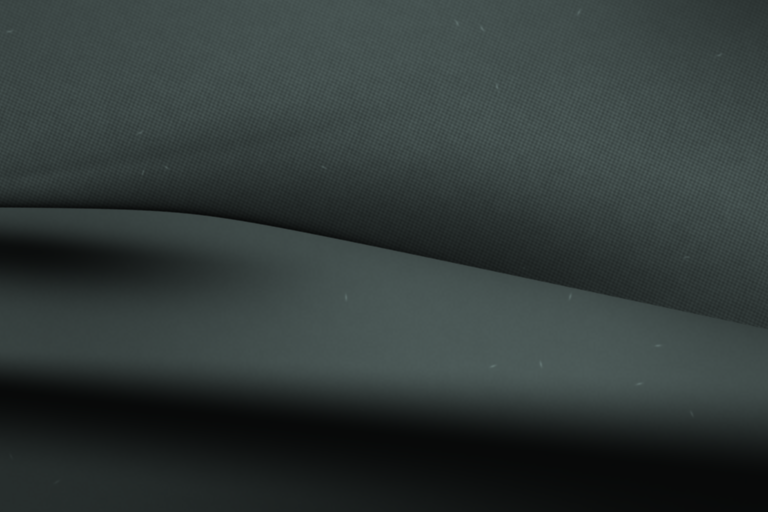
Give the GLSL for this texture, as a WebGL 2 fragment shader.

```glsl
#version 300 es
precision highp float;
// Dark green-grey woven cloth lying in long soft folds.
// Each sheet is a brightness field shaped by fold curves; the sheets are
// layered, given a fine weave, grain and lint, then tinted.
uniform vec2 u_resolution;
out vec4 outColor;

const vec3 CLOTH_TINT = vec3(0.85, 1.0, 0.98);
const float ASPECT = 1.5;
const float WEAVE_COUNT = 140.0;
const float WEAVE_DEPTH = 0.11;
const float GRAIN_DEPTH = 0.06;
const float LINT_CELLS = 13.0;
const float LINT_GLOW = 0.10;
const float DEEP_SHADOW = 0.035;

float hash(vec2 p) {
    vec3 q = fract(vec3(p.xyx) * 0.1031);
    q += dot(q, q.yzx + 33.33);
    return fract((q.x + q.y) * q.z);
}

float noise(vec2 p) {
    vec2 i = floor(p), f = fract(p);
    f = f * f * (3.0 - 2.0 * f);
    return mix(mix(hash(i), hash(i + vec2(1, 0)), f.x),
               mix(hash(i + vec2(0, 1)), hash(i + vec2(1, 1)), f.x), f.y);
}

float bell(float x) { return exp(-x * x); }

// Fold curves: height of each line across the width
float foldEdge(float x) {
    float t = x - 0.25;
    return 0.598 - 0.16 * (t + sqrt(t * t + 0.01));
}
float ridgeLine(float x) { return 0.65 + 0.18 * x + 0.16 * x * x; }
float hollowLine(float x) { return 0.515 - 0.13 * x; }
float creaseLine(float x) { return 0.238 - 0.175 * x; }

// Sheet behind the main fold, with a soft ridge running up to the right
float upperSheet(vec2 p) {
    float above = p.y - foldEdge(p.x);
    float fromRidge = p.y - ridgeLine(p.x);

    float back = 0.265 + 0.06 * bell((p.x - 0.48) / 0.35);
    back -= 0.10 * bell((p.x - 0.32) / 0.2) * exp(-max(fromRidge, 0.0) / 0.045);
    back -= 0.05 * exp(-max(fromRidge, 0.0) / 0.06) * (1.0 - smoothstep(0.0, 0.4, p.x));

    float rise = mix(0.07, 0.30, smoothstep(0.0, 0.6, p.x));
    float foot = 0.13 + 0.07 * smoothstep(0.6, 1.0, p.x);
    float crest = 0.25 + 0.065 * smoothstep(0.1, 0.6, p.x);
    float front = mix(foot, crest, smoothstep(-0.02, rise, above));

    float blend = mix(0.012, 0.13, smoothstep(0.1, 0.65, p.x));
    float light = mix(front, back, smoothstep(-blend, blend, fromRidge));
    light -= 0.09 * smoothstep(0.72, 1.05, p.x) * smoothstep(0.55, 1.0, p.y);
    float contact = 1.0 - smoothstep(0.3, 0.75, p.x);
    return light - 0.11 * contact * exp(-max(above, 0.0) / 0.012);
}

// Near sheet: lit roll, shaded hollow at left, deep crease below
float lowerSheet(vec2 p) {
    float below = max(foldEdge(p.x) - p.y, 0.0);
    float light = 0.255 + 0.095 * smoothstep(0.05, 0.6, p.x);
    light -= 0.04 * smoothstep(0.75, 1.0, p.x);
    light -= 0.06 * exp(-below / 0.05) * smoothstep(0.2, 0.6, p.x);

    float offset = p.y - hollowLine(p.x);
    float reach = offset > 0.0 ? 0.042 : 0.075;
    light -= 0.205 * bell(offset / reach) * (1.0 - smoothstep(0.02, 0.5, p.x));

    float fromCrease = p.y - creaseLine(p.x);
    float lift = mix(0.085, 0.20, p.x);
    float apron = mix(0.175, 0.045, smoothstep(0.0, 1.0, p.x));
    float lit = mix(DEEP_SHADOW, light, smoothstep(-0.005, lift, fromCrease));
    float shade = mix(DEEP_SHADOW, apron, smoothstep(0.0, 0.16, -fromCrease));
    return fromCrease > 0.0 ? lit : shade;
}

// Staggered thread crossings, from -1 to 1
float weave(vec2 q) {
    vec2 thread = q * WEAVE_COUNT * 6.2832 / ASPECT;
    return sin(thread.x + 0.5 * thread.y) * sin(thread.y - 0.3 * thread.x);
}

// Sparse short fibres, one possible per cell
float lint(vec2 q) {
    vec2 cell = floor(q * LINT_CELLS);
    vec2 spot = vec2(hash(cell + 3.1), hash(cell + 8.7)) * 0.6 + 0.2;
    vec2 d = fract(q * LINT_CELLS) - spot;
    float a = 6.2832 * hash(cell + 5.3);
    d = mat2(cos(a), -sin(a), sin(a), cos(a)) * d;
    return step(0.88, hash(cell)) * bell(length(d * vec2(13.0, 32.0)));
}

void main() {
    vec2 p = gl_FragCoord.xy / u_resolution;
    vec2 q = p * vec2(ASPECT, 1.0);
    float soft = 1.2 / u_resolution.y;
    float onUpper = smoothstep(-soft, soft, p.y - foldEdge(p.x));
    float light = mix(lowerSheet(p), upperSheet(p), onUpper);

    // Weave is crisp behind the fold and blurred on the near sheet
    float focus = onUpper * mix(1.0, 0.4, smoothstep(0.75, 1.0, p.y));
    float grain = noise(q * 230.0) + 0.5 * noise(q * 45.0) - 0.75;
    light *= 1.0 + WEAVE_DEPTH * focus * weave(q) + GRAIN_DEPTH * grain * (0.5 + focus);
    light += LINT_GLOW * lint(q) * smoothstep(0.08, 0.3, light);

    outColor = vec4(CLOTH_TINT * max(light, 0.0), 1.0);
}
```
